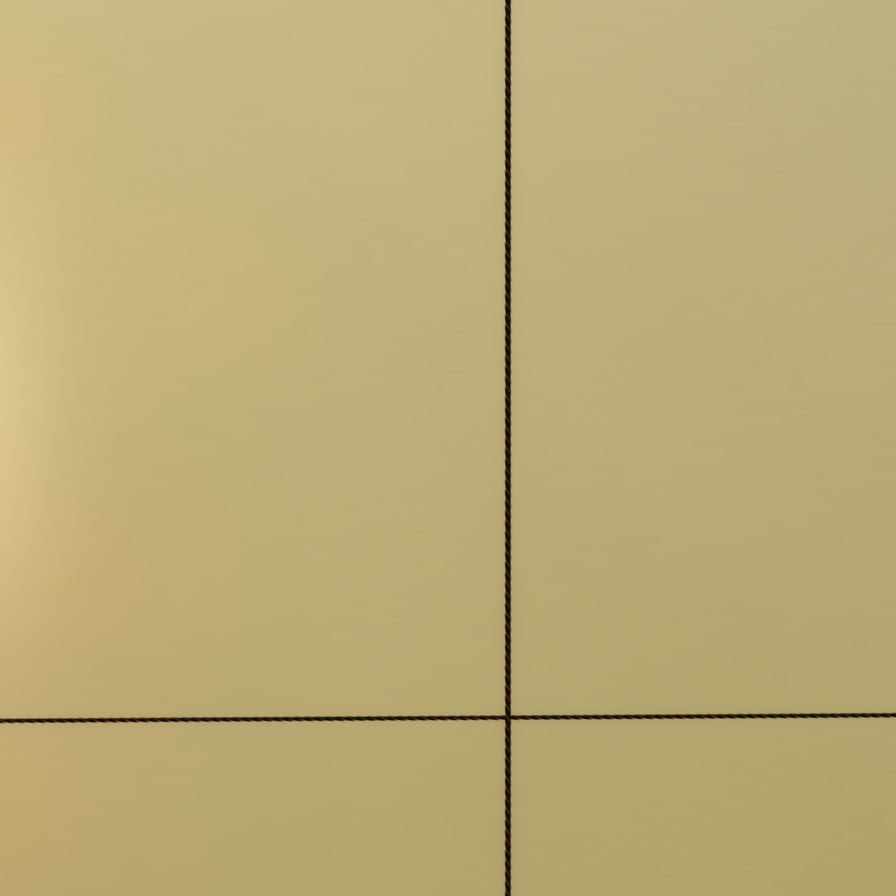
Give the GLSL for this texture, as a Shadertoy shader.

```glsl
const vec3 TOP_LEFT = vec3(0.800, 0.735, 0.525);
const vec3 TOP_RIGHT = vec3(0.745, 0.700, 0.510);
const vec3 BOTTOM_LEFT = vec3(0.725, 0.650, 0.437);
const vec3 BOTTOM_RIGHT = vec3(0.690, 0.630, 0.415);
const vec3 GLOW_TINT = vec3(0.095, 0.080, 0.085);
const vec3 WARM_TINT = vec3(0.022, -0.004, -0.012);
const vec3 CORD_DARK = vec3(0.085, 0.050, 0.025);
const vec3 CORD_LIGHT = vec3(0.300, 0.210, 0.095);

const float VERTICAL_X = 0.567;
const float HORIZONTAL_Y = 0.1955;
const float HORIZONTAL_SLOPE = 0.0063;
const float VERTICAL_RADIUS = 0.0030;
const float HORIZONTAL_RADIUS = 0.0022;
const float EDGE_SOFTNESS = 0.0013;
const float TWIST_PITCH = 0.0115;
const float MOTTLE_AMOUNT = 0.010;
const float TAU = 6.28319;

float hash(vec2 p) {
    vec3 q = fract(p.xyx * 0.1031);
    q += dot(q, q.yzx + 33.33);
    return fract((q.x + q.y) * q.z);
}

float valueNoise(vec2 p) {
    vec2 cell = floor(p);
    vec2 f = fract(p);
    f = f * f * (3.0 - 2.0 * f);
    float low = mix(hash(cell), hash(cell + vec2(1, 0)), f.x);
    float high = mix(hash(cell + vec2(0, 1)), hash(cell + vec2(1, 1)), f.x);
    return mix(low, high, f.y);
}

float softSpot(vec2 p, vec2 center, vec2 spread) {
    vec2 d = (p - center) / spread;
    return exp(-dot(d, d));
}

vec3 wall(vec2 uv) {
    vec3 color = mix(mix(BOTTOM_LEFT, BOTTOM_RIGHT, uv.x),
                     mix(TOP_LEFT, TOP_RIGHT, uv.x), uv.y);

    // Light spilling in from the left side
    color += GLOW_TINT * softSpot(uv, vec2(-0.02, 0.53), vec2(0.085, 0.24));

    // Warm stains along the left
    float warmth = softSpot(uv, vec2(0.0, 0.87), vec2(0.10, 0.08));
    warmth += 0.7 * softSpot(uv, vec2(0.20, 0.68), vec2(0.16, 0.10));
    warmth += 0.8 * softSpot(uv, vec2(0.10, 0.36), vec2(0.14, 0.14));
    warmth += 0.9 * softSpot(uv, vec2(0.0, 0.10), vec2(0.12, 0.12));
    color += WARM_TINT * warmth;

    // Broad mottling and fine streaks
    float mottle = valueNoise(uv * vec2(5.0, 8.0) + 3.0) - 0.5;
    float streak = valueNoise(uv * vec2(45.0, 130.0)) - 0.5;
    return color + MOTTLE_AMOUNT * (0.7 * mottle + 0.5 * streak);
}

// Twisted cord: "across" is the signed distance to its axis
vec3 drawCord(vec3 base, float across, float along, float radius, float pixel) {
    float soft = max(EDGE_SOFTNESS, pixel);
    float twist = sin(TAU * (along / TWIST_PITCH + 0.35 * across / radius));
    float edge = radius + 0.0003 * twist * sign(across);
    float cover = 1.0 - smoothstep(edge - soft, edge + soft, abs(across));
    float halo = exp(-abs(across) / (2.0 * radius));
    float strand = smoothstep(0.1, 1.0, twist);
    vec3 cord = mix(CORD_DARK, CORD_LIGHT, 0.65 * strand);
    return mix(base * (1.0 - 0.07 * halo), cord, cover);
}

void mainImage(out vec4 fragColor, in vec2 fragCoord) {
    vec2 uv = fragCoord / iResolution.xy;
    float pixel = 0.7 / min(iResolution.x, iResolution.y);
    vec3 color = wall(uv);

    // The two crossing cords
    float fromHorizontal = uv.y - HORIZONTAL_Y - HORIZONTAL_SLOPE * uv.x;
    color = drawCord(color, fromHorizontal, uv.x, HORIZONTAL_RADIUS, pixel);
    color = drawCord(color, uv.x - VERTICAL_X, uv.y, VERTICAL_RADIUS, pixel);

    fragColor = vec4(clamp(color, 0.0, 1.0), 1.0);
}
```
